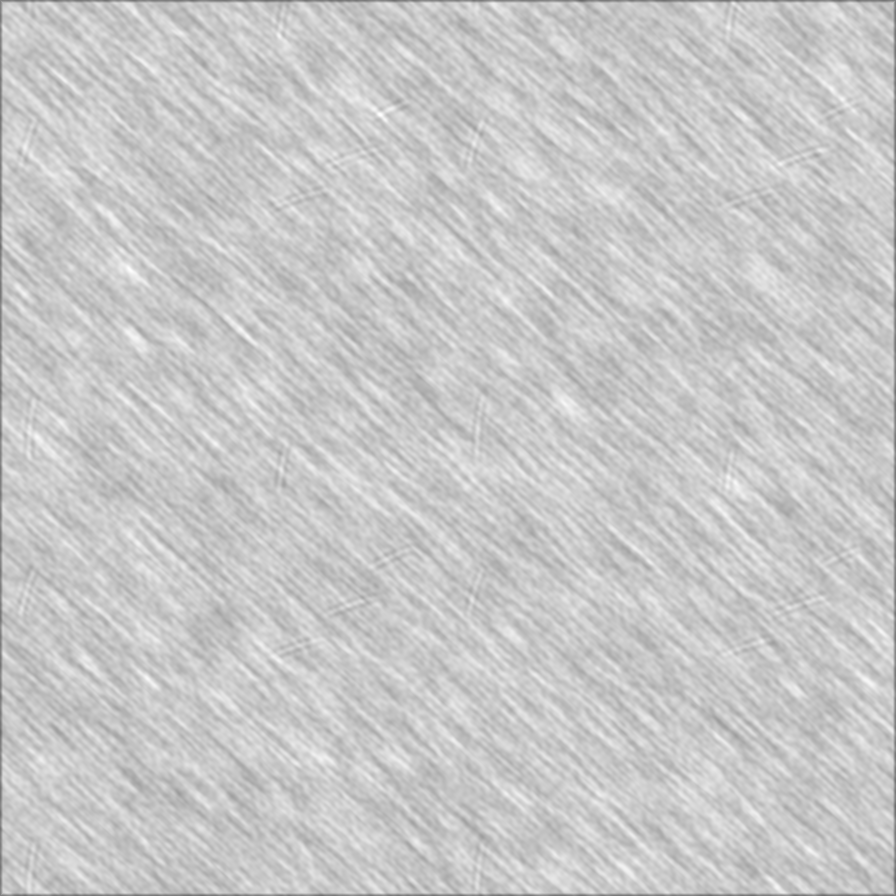
Reproduce this texture procedurally as a WebGL 2 fragment shader.

```glsl
#version 300 es
precision highp float;
// Brushed pale grey metal: fine diagonal streaks, soft grain, faint scratches and a thin dark rim.

uniform vec2 u_resolution;
out vec4 fragColor;

const float TAU = 6.2831853;

// Tone
const float BASE_GREY = 0.781;
const float FINE_AMOUNT = 0.145;
const float MEDIUM_AMOUNT = 0.095;
const float GRAIN_AMOUNT = 0.085;
const float CLOUD_AMOUNT = 0.055;
const float GLINT_AMOUNT = 0.085;

// Brushing: angles in radians, frequencies in cells per canvas (along, across)
const float BRUSH_ANGLE = -0.735;
const float ANGLE_SPREAD = 0.035;
const vec2 FINE_FREQ = vec2(21.0, 150.0);
const vec2 MEDIUM_FREQ = vec2(11.0, 88.0);
const vec2 GLINT_FREQ = vec2(15.0, 95.0);
const vec2 CLOUD_FREQ = vec2(5.0, 17.0);
const vec2 GRAIN_FREQ = vec2(115.0, 160.0);

// Scratches, repeated in square tiles
const int SCRATCH_COUNT = 6;
const float SCRATCH_TILES = 2.0;
const float SCRATCH_AMOUNT = 0.045;
const float SCRATCH_WIDTH = 0.009;
const float SCRATCH_SPACING = 0.0095;
const float SCRATCH_BEND = 1.6;

// Rim
const float RIM_WIDTH = 0.004;
const float RIM_SHADE = 0.62;

uint mixBits(uint n) {
    n = (n ^ (n >> 16)) * 0x7feb352du;
    n = (n ^ (n >> 15)) * 0x846ca68bu;
    return n ^ (n >> 16);
}

float hash(ivec2 cell, int seed) {
    uvec2 u = uvec2(cell);
    uint n = mixBits(u.x + mixBits(u.y + mixBits(uint(seed))));
    return float(n >> 8) / 16777216.0;
}

float cornerRamp(ivec2 cell, vec2 offset, int seed) {
    float angle = TAU * hash(cell, seed);
    return dot(vec2(cos(angle), sin(angle)), offset);
}

float gradientNoise(vec2 p, int seed) {
    ivec2 cell = ivec2(floor(p));
    vec2 f = fract(p);
    vec2 fade = f * f * f * (f * (f * 6.0 - 15.0) + 10.0);
    float a = cornerRamp(cell, f, seed);
    float b = cornerRamp(cell + ivec2(1, 0), f - vec2(1.0, 0.0), seed);
    float c = cornerRamp(cell + ivec2(0, 1), f - vec2(0.0, 1.0), seed);
    float d = cornerRamp(cell + ivec2(1, 1), f - vec2(1.0), seed);
    return mix(mix(a, b, fade.x), mix(c, d, fade.x), fade.y);
}

// Coordinates along and across a direction
vec2 alignTo(vec2 p, float angle) {
    vec2 dir = vec2(cos(angle), sin(angle));
    return vec2(dot(p, dir), dot(p, vec2(-dir.y, dir.x)));
}

// Short, slightly bent bundles of parallel light and dark lines
float scratches(vec2 p) {
    float sum = 0.0;
    for (int i = 0; i < SCRATCH_COUNT; i++) {
        vec2 center = vec2(hash(ivec2(i, 0), 31), hash(ivec2(i, 1), 31));
        vec2 local = (fract(p * SCRATCH_TILES - center + 0.5) - 0.5) / SCRATCH_TILES;
        float lean = 0.3 * (hash(ivec2(i, 2), 31) - 0.5);
        vec2 q = alignTo(local, lean + (i % 2 == 0 ? 0.35 : 1.35));
        q.y += SCRATCH_BEND * q.x * q.x;
        float halfLength = mix(0.03, 0.055, hash(ivec2(i, 3), 31));
        float taper = 1.0 - smoothstep(0.4 * halfLength, halfLength, abs(q.x));
        float envelope = exp(-q.y * q.y / (SCRATCH_WIDTH * SCRATCH_WIDTH));
        sum += taper * envelope * cos(TAU * q.y / SCRATCH_SPACING);
    }
    return sum;
}

void main() {
    vec2 uv = gl_FragCoord.xy / u_resolution;
    vec2 brush = alignTo(uv, BRUSH_ANGLE);
    vec2 crossed = alignTo(uv, BRUSH_ANGLE - ANGLE_SPREAD);

    // Layers of streaks and grain
    float grey = BASE_GREY;
    grey += FINE_AMOUNT * gradientNoise(brush * FINE_FREQ, 1);
    grey += MEDIUM_AMOUNT * gradientNoise(crossed * MEDIUM_FREQ, 2);
    grey += GRAIN_AMOUNT * gradientNoise(crossed * GRAIN_FREQ, 3);
    grey += CLOUD_AMOUNT * gradientNoise(brush * CLOUD_FREQ, 4);

    // Sparse bright dashes
    grey += GLINT_AMOUNT * smoothstep(0.12, 0.6, gradientNoise(brush * GLINT_FREQ, 5));

    grey += SCRATCH_AMOUNT * scratches(uv);

    // Dark rim
    vec2 inset = min(uv, 1.0 - uv);
    grey *= mix(RIM_SHADE, 1.0, smoothstep(0.0, RIM_WIDTH, min(inset.x, inset.y)));

    fragColor = vec4(vec3(grey), 1.0);
}
```
